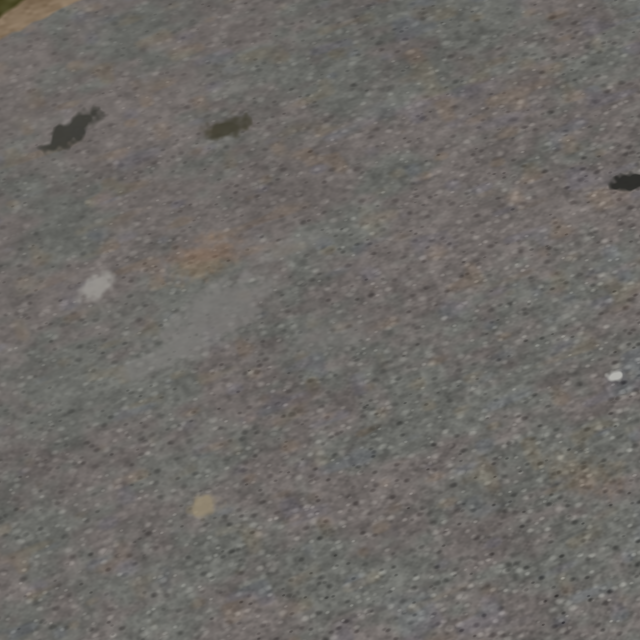
Reproduce this texture procedurally as a three.js fragment shader.

```glsl
varying vec2 vUv;

float hash(vec2 p) {
  vec3 q = fract(vec3(p.xyx) * 0.1031);
  q += dot(q, q.yzx + 33.33);
  return fract((q.x + q.y) * q.z);
}

float noise(vec2 p) {
  vec2 cell = floor(p), f = fract(p);
  f = f * f * (3.0 - 2.0 * f);
  return mix(mix(hash(cell), hash(cell + vec2(1.0, 0.0)), f.x),
             mix(hash(cell + vec2(0.0, 1.0)), hash(cell + vec2(1.0, 1.0)), f.x), f.y);
}

vec2 rotate(vec2 p, float angle) {
  float c = cos(angle), s = sin(angle);
  return vec2(c * p.x + s * p.y, c * p.y - s * p.x);
}

// Soft tilted ellipse with a ragged outline
float blotch(vec2 p, vec2 centre, vec2 radius, float angle, float softness) {
  float ragged = 0.6 * (noise(p * 65.0) - 0.5) + 0.5 * (noise(p * 130.0 + 7.0) - 0.5);
  float d = length(rotate(p - centre, angle) / radius) + ragged;
  return 1.0 - smoothstep(1.0 - softness, 1.0 + softness, d);
}

// Scattered pebbles: one jittered, elongated spot in some of the cells
float pebbles(vec2 p, float density) {
  vec2 home = floor(p);
  float cover = 0.0;
  for (int y = -1; y <= 1; y++) {
    for (int x = -1; x <= 1; x++) {
      vec2 cell = home + vec2(float(x), float(y));
      vec2 centre = cell + 0.15 + 0.7 * vec2(hash(cell + 11.3), hash(cell + 47.9));
      float size = mix(0.3, 0.75, hash(cell + 83.1));
      float present = step(hash(cell + 5.7), density) * mix(0.35, 1.0, hash(cell + 29.0));
      cover = max(cover, present * (1.0 - smoothstep(0.15, 1.0, length(p - centre) / size)));
    }
  }
  return cover;
}

void main() {
  vec2 p = vUv;

  // Grain space: slanted up to the right, flatter towards the far top edge
  vec2 grain = rotate(vec2(p.x, p.y + 0.14 * p.y * p.y), 0.4);
  float nearness = clamp(0.75 + 0.4 * p.x - 0.45 * p.y, 0.4, 1.1);

  // Mottled asphalt brightness
  float broad = noise(grain * vec2(5.0, 9.0) + 3.0);
  float medium = noise(grain * vec2(20.0, 36.0) + 17.0);
  float small = noise(grain * vec2(54.0, 90.0) + 31.0);
  float fine = noise(grain * vec2(105.0, 160.0) + 59.0);
  float finest = noise(grain * vec2(190.0, 270.0) + 71.0);
  float shade = 0.409 + 0.035 * (broad - 0.5) + 0.045 * (medium - 0.5) + 0.055 * (small - 0.5);
  shade += nearness * (0.095 * (fine - 0.5) + 0.05 * (finest - 0.5));

  // Slightly reddish and greenish greys
  float hue = 0.65 * noise(grain * vec2(8.0, 14.0) + 91.0) + 0.35 * noise(grain * vec2(34.0, 55.0) + 23.0);
  vec3 color = shade * mix(vec3(0.995, 1.005, 0.965), vec3(1.045, 0.99, 0.965), smoothstep(0.3, 0.7, hue));
  float warmth = smoothstep(0.68, 0.95, noise(grain * vec2(26.0, 44.0) + 131.0));
  color += warmth * vec3(0.022, 0.006, -0.014);
  float coolness = smoothstep(0.72, 0.95, noise(grain * vec2(22.0, 38.0) + 173.0));
  color += coolness * vec3(-0.008, -0.003, 0.016);

  // Pale worn patches
  float worn = blotch(p, vec2(0.335, 0.505), vec2(0.1, 0.04), 0.6, 0.35);
  worn = max(worn, 0.8 * blotch(p, vec2(0.24, 0.435), vec2(0.055, 0.016), 0.5, 0.5));
  worn = max(worn, 0.6 * blotch(p, vec2(0.51, 0.473), vec2(0.06, 0.025), 0.3, 0.6));
  worn = max(worn, 0.6 * blotch(p, vec2(0.455, 0.613), vec2(0.06, 0.014), 0.4, 0.5));
  color = mix(color, vec3(0.5, 0.49, 0.48), 0.65 * worn);

  // Light and dark chips
  float light = pebbles(grain * vec2(68.0, 108.0), 0.26);
  float dark = pebbles(grain * vec2(74.0, 118.0) + 40.0, 0.16);
  color += vec3(0.125, 0.125, 0.12) * light * nearness * (1.0 - 0.5 * worn);
  color -= vec3(0.125, 0.125, 0.12) * dark * nearness * (1.0 - 0.6 * worn);

  // Rusty and sandy stains, bright stones
  color += vec3(0.06, 0.015, -0.025) * blotch(p, vec2(0.315, 0.595), vec2(0.05, 0.025), 0.4, 0.7);
  color += vec3(0.035, 0.01, -0.015) * blotch(p, vec2(0.91, 0.26), vec2(0.05, 0.025), -0.3, 0.7);
  color = mix(color, vec3(0.6, 0.55, 0.45), 0.75 * blotch(p, vec2(0.318, 0.212), vec2(0.022, 0.016), 0.5, 0.5));
  color = mix(color, vec3(0.62, 0.61, 0.59), 0.8 * blotch(p, vec2(0.147, 0.55), vec2(0.028, 0.016), 0.6, 0.5));
  color = mix(color, vec3(0.7, 0.7, 0.68), blotch(p, vec2(0.961, 0.413), vec2(0.011, 0.007), 0.1, 0.4));

  // Dark holes
  color = mix(color, vec3(0.22, 0.22, 0.2), 0.85 * blotch(p, vec2(0.113, 0.795), vec2(0.044, 0.016), 0.55, 0.35));
  color = mix(color, vec3(0.25, 0.24, 0.19), 0.85 * blotch(p, vec2(0.354, 0.8), vec2(0.035, 0.014), 0.25, 0.4));
  color = mix(color, vec3(0.17, 0.17, 0.16), 0.95 * blotch(p, vec2(0.988, 0.717), vec2(0.03, 0.014), 0.15, 0.25));

  // Sandy kerb and grass in the far corner
  float edge = p.y - 0.938 - 0.5 * p.x + 0.006 * (noise(p * 60.0) - 0.5);
  vec3 kerb = vec3(0.51, 0.44, 0.36) + 0.1 * (medium - 0.5) + 0.08 * (fine - 0.5);
  vec3 grass = vec3(0.27, 0.26, 0.14) + 0.15 * (small - 0.5);
  color = mix(color, kerb, smoothstep(-0.003, 0.004, edge));
  color = mix(color, grass, smoothstep(0.032, 0.042, edge - 0.15 * p.x));

  gl_FragColor = vec4(color, 1.0);
}
```
